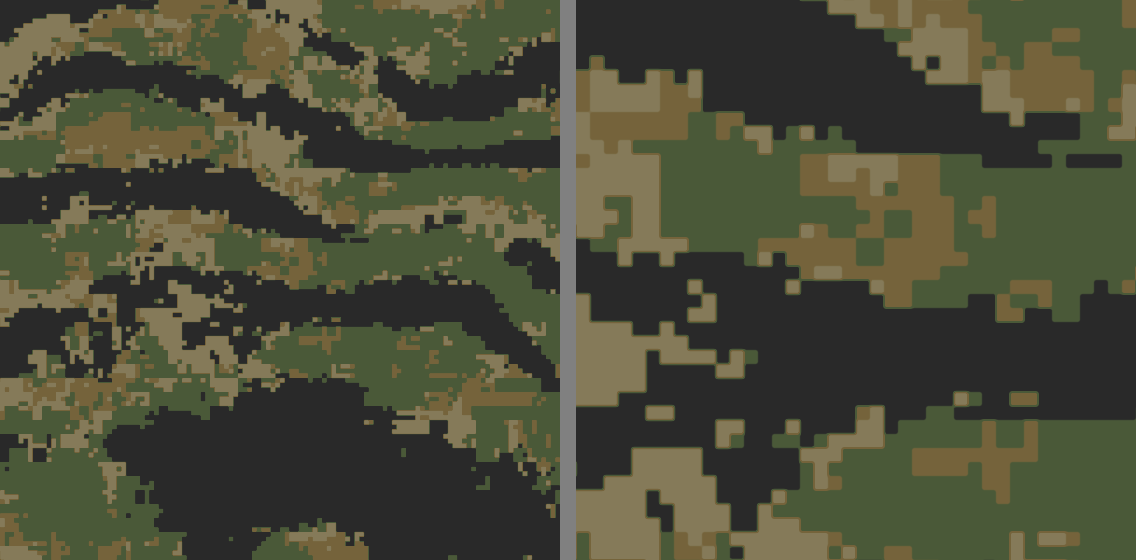
Left, the full canvas; right, a detail of the centre.
Reproduce this pattern procedurally as a WebGL 1 fragment shader.

```glsl
precision highp float;

uniform vec2 u_resolution;

const float CELLS = 120.0;

float hash(vec2 p) {
  vec3 q = fract(vec3(p.xyx) * vec3(0.1031, 0.1030, 0.0973));
  q += dot(q, q.yzx + 33.33);
  return fract((q.x + q.y) * q.z);
}

float noise(vec2 p) {
  vec2 i = floor(p);
  vec2 f = fract(p);
  f = f * f * (3.0 - 2.0 * f);
  float low = mix(hash(i), hash(i + vec2(1.0, 0.0)), f.x);
  float high = mix(hash(i + vec2(0.0, 1.0)), hash(i + vec2(1.0, 1.0)), f.x);
  return mix(low, high, f.y) - 0.5;
}

// Index of the brick that holds a cell; each row of bricks is shifted
vec2 brick(vec2 cell, vec2 size, float seed) {
  float row = floor(cell.y / size.y);
  float shift = floor(hash(vec2(row, seed)) * size.x);
  return vec2(floor((cell.x + shift) / size.x), row);
}

// Rectangular grain of several sizes, centred on zero
float grain(vec2 cell, float seed) {
  float large = hash(brick(cell, vec2(5.0, 3.0), seed) + seed);
  float tall = hash(brick(cell, vec2(2.0, 3.0), seed + 5.0) + seed + 41.0);
  float small = hash(brick(cell, vec2(2.0, 1.0), seed + 9.0) + seed + 83.0);
  return 0.6 * large + 0.5 * tall + 0.3 * small - 0.7;
}

// Blotches with blocky outlines, scaled to unit deviation
float blotches(vec2 cell, float seed) {
  vec2 block = brick(cell, vec2(3.0, 2.0), seed) * vec2(3.0, 2.0);
  vec2 p = block / CELLS + seed;
  float clouds = noise(p * vec2(6.0, 7.0)) + 0.8 * noise(p * vec2(15.0, 18.0));
  return 3.0 * (clouds + 0.8 * grain(cell, seed));
}

// Wavering horizontal bands that swell, split and merge
float bands(vec2 p) {
  float phase = 5.0 * p.y + 2.0 * noise(p * vec2(2.2, 1.8) + 7.3);
  phase += 0.5 * noise(p * vec2(5.0, 6.0) + 19.1);
  return sin(6.28318 * phase) + 2.0 * noise(p * vec2(3.0, 7.0) + 31.7);
}

// Colour level of a cell: 0 black, 1 green, 2 brown, 3 tan
float cellLevel(vec2 cell) {
  vec2 p = cell / CELLS;
  float band = bands(p);
  float roughness = mix(0.3, 1.7, noise(p * 6.0 + 53.0) + 0.5);
  float ragged = noise(p * vec2(14.0, 20.0) + 11.0) + grain(cell, 3.0);
  if (band + roughness * ragged > 0.29) return 0.0;
  if (blotches(cell, 17.0) + 0.5 * band < -0.05) return 1.0;
  return blotches(cell, 29.0) - 0.8 * band > 0.72 ? 2.0 : 3.0;
}

void main() {
  vec2 p = gl_FragCoord.xy / u_resolution.y * CELLS - 0.5;
  vec2 cell = floor(p);
  vec2 f = smoothstep(0.3, 0.7, fract(p));

  // Blending levels rounds the corners and leaves thin rims
  float low = mix(cellLevel(cell), cellLevel(cell + vec2(1.0, 0.0)), f.x);
  float high = mix(cellLevel(cell + vec2(0.0, 1.0)), cellLevel(cell + vec2(1.0, 1.0)), f.x);
  float level = mix(low, high, f.y);

  vec3 black = vec3(0.16, 0.16, 0.16);
  vec3 green = vec3(0.29, 0.35, 0.22);
  vec3 brown = vec3(0.46, 0.39, 0.23);
  vec3 tan_ = vec3(0.52, 0.48, 0.35);

  vec3 color = mix(black, green, smoothstep(0.25, 0.75, level));
  color = mix(color, brown, smoothstep(1.25, 1.75, level));
  color = mix(color, tan_, smoothstep(2.25, 2.75, level));
  gl_FragColor = vec4(color, 1.0);
}
```
